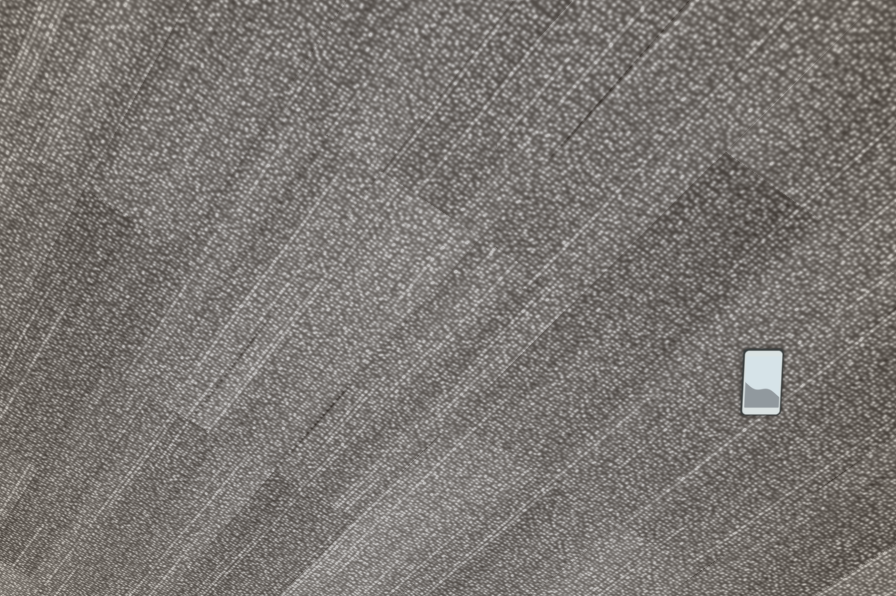
This texture is drawn by a WebGL 1 fragment shader. Its source:

```glsl
precision highp float;
// Grey loop-pile carpet planks seen at an angle, with a small glossy slab lying on them.
uniform vec2 u_resolution;

const vec3 YARN_DARK = vec3(0.29, 0.27, 0.25);
const vec3 YARN_LIGHT = vec3(0.59, 0.58, 0.565);
const vec2 PLANK_SIZE = vec2(0.184, 0.58);
const vec2 LOOP_SIZE = vec2(0.0080, 0.0062);

float hash(vec2 p) {
  vec3 r = fract(vec3(p.xyx) * 0.1031);
  r += dot(r, r.yzx + 33.33);
  return fract((r.x + r.y) * r.z);
}

float valueNoise(vec2 p) {
  vec2 cell = floor(p);
  vec2 f = fract(p);
  f = f * f * (3.0 - 2.0 * f);
  float low = mix(hash(cell), hash(cell + vec2(1.0, 0.0)), f.x);
  float high = mix(hash(cell + vec2(0.0, 1.0)), hash(cell + 1.0), f.x);
  return mix(low, high, f.y);
}

// Homography onto the floor: x runs across the yarn rows, y along them.
vec2 floorPlane(vec2 q, float depth) {
  return vec2(dot(q, vec2(0.743, -0.669)), dot(q, vec2(0.545, 0.839))) / depth;
}

// Plank coordinates: groups of three columns share a seam, the next are half shifted.
vec2 plankCoord(vec2 ground) {
  vec2 p = (ground - vec2(-0.026, 0.11)) / PLANK_SIZE;
  p.y += 0.5 * mod(floor((floor(p.x) + 2.0) / 3.0), 2.0);
  return p;
}

// Cellular pile: every cell holds one soft, jittered tuft of its own brightness.
float tufts(vec2 p) {
  vec2 base = floor(p);
  float sum = 0.0;
  for (int j = -1; j <= 1; j++) {
    for (int i = -1; i <= 1; i++) {
      vec2 cell = base + vec2(float(i), float(j));
      vec2 jitter = vec2(hash(cell + 71.3), hash(cell + 19.7)) - 0.5;
      vec2 d = p - cell - 0.5 - jitter * vec2(0.35, 0.6);
      sum += (0.45 + 0.75 * hash(cell + 5.0)) * exp(-6.5 * dot(d, d));
    }
  }
  return sum;
}

// Soft bands plus thin pale or dark yarn rows, different on each plank.
float streaks(vec2 ground, float rowCoord, float seed) {
  float row = floor(rowCoord);
  float core = 1.0 - smoothstep(0.1, 0.5, abs(fract(rowCoord) - 0.5));
  float broad = valueNoise(vec2(ground.x * 19.0 + seed * 91.0, ground.y * 1.8)) - 0.5;
  float fine = valueNoise(vec2(ground.x * 60.0 + seed * 47.0, ground.y * 2.5)) - 0.5;
  float pick = hash(vec2(row, floor(seed * 203.0)));
  float wear = smoothstep(0.25, 0.8, valueNoise(vec2(row * 3.7, ground.y * 7.0)));
  float accent = 0.34 * step(0.80 - 0.12 * broad, pick) - 0.16 * step(pick, 0.16);
  return 0.23 * broad + 0.17 * fine + accent * wear * core;
}

float seamLine(vec2 plank, float pixel) {
  float edge = (0.5 - abs(fract(plank.x) - 0.5)) * PLANK_SIZE.x;
  float open = smoothstep(0.78, 0.95, valueNoise(vec2(floor(plank.x + 0.5) * 5.3, plank.y * 3.0)));
  return open * (1.0 - smoothstep(0.0005, 0.0015 + pixel, edge));
}

float roundedBox(vec2 p, vec2 halfSize, float radius) {
  vec2 d = abs(p) - halfSize + radius;
  return length(max(d, 0.0)) + min(max(d.x, d.y), 0.0) - radius;
}

vec3 carpet(vec2 q, float pixel) {
  float depth = 1.0 + dot(q, vec2(0.12, 0.38));
  vec2 ground = floorPlane(q, depth);
  vec2 plank = plankCoord(ground);
  float seed = fract(dot(floor(plank), vec2(0.45, 0.27)) + 1.67);

  vec2 sway = 0.0008 * vec2(sin(ground.y * 23.0), sin(ground.x * 41.0 + ground.y * 17.0));
  vec2 loopCoord = (ground + sway) / LOOP_SIZE + 400.0;
  float detail = 1.0 - smoothstep(0.5, 1.4, pixel / (depth * LOOP_SIZE.y));

  float tone = 0.65 + 0.34 * (seed - 0.5) * (0.3 + 0.7 * fract(plank.y));
  tone += streaks(ground, loopCoord.x, seed);
  tone += detail * 1.15 * (tufts(loopCoord) - 0.40);
  tone -= 0.4 * seamLine(plank, pixel / depth);

  // Room light falls off and warms toward the corners.
  float rim = smoothstep(0.4, 1.0, length(q));
  tone += 0.03 - 0.12 * rim - 0.10 * q.y;
  vec3 color = mix(YARN_DARK, YARN_LIGHT, clamp(tone, -0.35, 1.6));
  return color * mix(vec3(1.0, 0.995, 1.005), vec3(0.99, 0.965, 0.935), rim);
}

vec3 addSlab(vec3 color, vec2 q, float pixel) {
  vec2 p = q - vec2(0.527, -0.141);
  p.x -= 0.05 * p.y;
  float body = roundedBox(p, vec2(0.034, 0.056), 0.008);
  float face = roundedBox(p - vec2(0.0005, -0.001), vec2(0.0315, 0.0535), 0.007);
  float screen = roundedBox(p - vec2(0.001, 0.0), vec2(0.029, 0.043), 0.002);
  float shadow = 1.0 - smoothstep(-0.002, 0.006, body);
  float reflection = smoothstep(-pixel, pixel, -0.012 - 0.35 * p.x + 0.004 * sin(p.x * 130.0) - p.y);

  vec3 glass = mix(vec3(0.84, 0.89, 0.91), vec3(0.57, 0.60, 0.62), reflection);
  color = mix(color, color * 0.65, shadow);
  color = mix(color, vec3(0.22, 0.24, 0.24), 1.0 - smoothstep(-pixel, pixel, body));
  color = mix(color, vec3(0.86, 0.89, 0.89), 1.0 - smoothstep(-pixel, pixel, face));
  return mix(color, glass, 1.0 - smoothstep(-pixel, pixel, screen));
}

void main() {
  float pixel = 1.0 / u_resolution.y;
  vec2 q = (gl_FragCoord.xy - 0.5 * u_resolution) * pixel;
  vec3 color = addSlab(carpet(q, pixel), q, pixel);
  gl_FragColor = vec4(clamp(color, 0.0, 1.0), 1.0);
}
```
